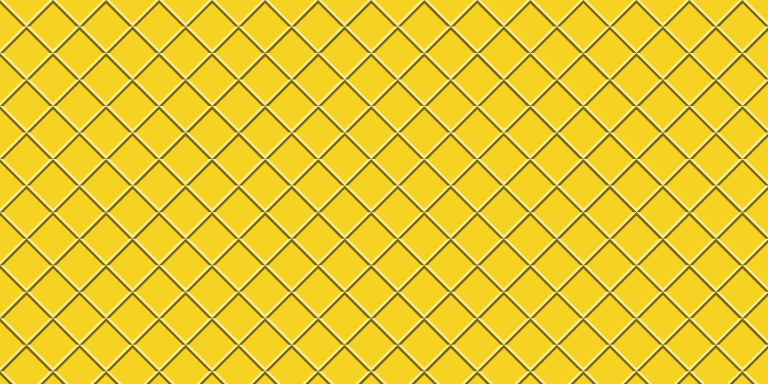
Write a Shadertoy shader that draws this pattern.

```glsl
const float TILES_DOWN = 7.241;   // diamond repeats per canvas height
const float BEVEL = 0.063;        // bevel width as a share of the tile side
const int SAMPLES = 4;            // antialiasing samples per axis
const vec3 FACE_COLOR = vec3(0.965, 0.823, 0.135);
const vec3 LIGHT_COLOR = vec3(0.99, 0.93, 0.58);
const vec3 SHADE_COLOR = vec3(0.47, 0.40, 0.055);

// Mitred square tile: bright lower edges, shaded upper edges
vec3 bevelTile(vec2 cell) {
    float lowerEdge = min(1.0 - cell.x, cell.y);
    float upperEdge = min(cell.x, 1.0 - cell.y);
    if (min(lowerEdge, upperEdge) > BEVEL) return FACE_COLOR;
    return lowerEdge < upperEdge ? LIGHT_COLOR : SHADE_COLOR;
}

// Diagonal lattice anchored at the upper left corner
vec3 diamondGrid(vec2 pixel) {
    vec2 p = vec2(pixel.x, iResolution.y - pixel.y) / iResolution.y * TILES_DOWN;
    return bevelTile(fract(vec2(p.x + p.y, p.x - p.y)));
}

void mainImage(out vec4 fragColor, in vec2 fragCoord) {
    // Average a regular grid of samples inside the pixel
    vec3 color = vec3(0.0);
    for (int j = 0; j < SAMPLES; j++) {
        for (int i = 0; i < SAMPLES; i++) {
            vec2 offset = (vec2(i, j) + 0.5) / float(SAMPLES) - 0.5;
            color += diamondGrid(fragCoord + offset);
        }
    }
    fragColor = vec4(color / float(SAMPLES * SAMPLES), 1.0);
}
```
